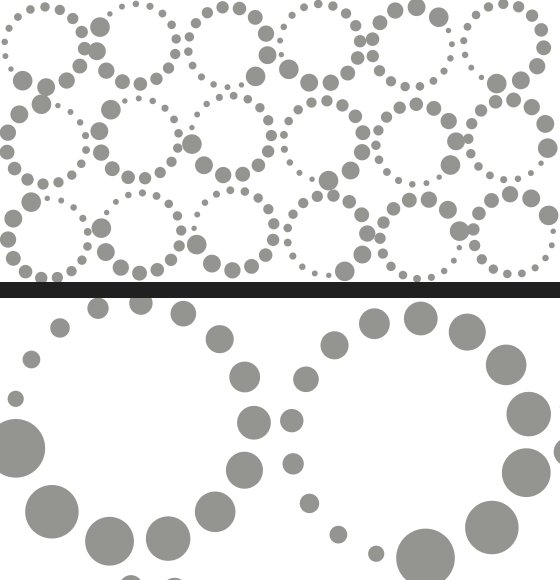
Top: the whole. Bottom: its middle third, enlarged.
This pattern is drawn by a WebGL 1 fragment shader. Its source:

```glsl
precision highp float;

uniform vec2 u_resolution;

#define COLUMNS 6
#define ROWS 3
#define DOTS 15
#define RING_RADIUS 0.43
#define LARGEST_DOT 0.1047
#define DOT_SHRINK 0.912
#define ROW_PITCH 1.012
#define FIRST_RING vec2(0.477, 0.488)
#define PAPER vec3(1.0)
#define INK vec3(0.58, 0.58, 0.57)

// Angle of the largest dot, in degrees; components run from the top row down.
float ringTurn(int column, int row) {
  vec3 turns = column == 0 ? vec3(237.0, 97.0, 115.0)
             : column == 1 ? vec3(155.0, 134.0, 173.0)
             : column == 2 ? vec3(313.0, 192.0, 201.0)
             : column == 3 ? vec3(219.0, 277.0, 296.0)
             : column == 4 ? vec3(48.0, 329.0, 11.0)
                           : vec3(260.0, 348.0, 28.0);
  return row == 0 ? turns.x : row == 1 ? turns.y : turns.z;
}

// Slightly fanned grid with wavy rows; y is measured down from the top.
vec2 ringCenter(float column, float row) {
  float wave = row < 0.5 ? 0.016 * cos(3.1416 * column)
                         : 0.047 * cos(1.5 * column + 0.4);
  vec2 offset = vec2(0.0195 * row + column * (0.984 + 0.00625 * row),
                     ROW_PITCH * row + wave);
  return FIRST_RING + offset;
}

// Dots shrink geometrically, and their spacing tightens around the ring.
float ringDistance(vec2 p, float turn) {
  float nearest = 1.0;
  float radius = LARGEST_DOT;
  for (int i = 0; i < DOTS; i++) {
    float k = float(i);
    float angle = radians(turn + 20.0 * k + 57.0 * (1.0 - exp(-k / 3.2)));
    vec2 dot_center = RING_RADIUS * vec2(cos(angle), sin(angle));
    nearest = min(nearest, length(p - dot_center) - radius);
    radius *= DOT_SHRINK;
  }
  return nearest;
}

void main() {
  // One unit is one column of the canvas width.
  float pixel = float(COLUMNS) / u_resolution.x;
  vec2 p = gl_FragCoord.xy * pixel;
  float top = u_resolution.y * pixel;

  float nearest = 1.0;
  for (int row = 0; row < ROWS; row++) {
    for (int column = 0; column < COLUMNS; column++) {
      vec2 center = ringCenter(float(column), float(row));
      vec2 local = p - vec2(center.x, top - center.y);
      // Only the band holding the dots needs evaluating.
      if (abs(length(local) - RING_RADIUS) < LARGEST_DOT + pixel) {
        nearest = min(nearest, ringDistance(local, ringTurn(column, row)));
      }
    }
  }

  float coverage = clamp(0.5 - nearest / pixel, 0.0, 1.0);
  gl_FragColor = vec4(mix(PAPER, INK, coverage), 1.0);
}
```
